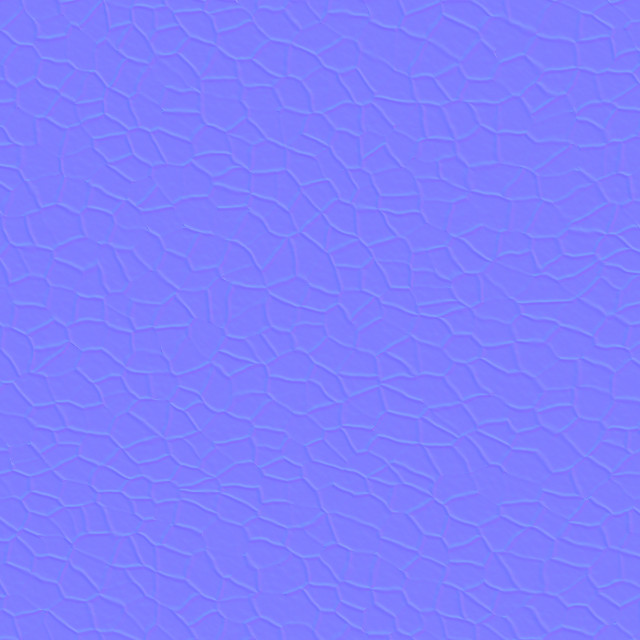
Give the GLSL for this texture map, as a Shadertoy shader.

```glsl
float hash(vec2 p) {
    return fract(sin(dot(p, vec2(127.1, 311.7))) * 43758.5453);
}

vec2 hash2(vec2 p) {
    return vec2(hash(p), hash(p + 57.3));
}

float noise(vec2 p) {
    vec2 i = floor(p), f = fract(p);
    f = f * f * f * (f * (f * 6.0 - 15.0) + 10.0);
    return mix(mix(hash(i), hash(i + vec2(1, 0)), f.x),
               mix(hash(i + vec2(0, 1)), hash(i + vec2(1, 1)), f.x), f.y);
}

vec2 noise2(vec2 p) {
    return vec2(noise(p), noise(p + 31.7)) - 0.5;
}

vec2 rotate(vec2 p, float a) {
    return vec2(cos(a) * p.x - sin(a) * p.y, sin(a) * p.x + cos(a) * p.y);
}

// Depth of the creases between irregular cells; each border has its own strength
float creases(vec2 p) {
    vec2 base = floor(p), nearCell = base, toNear = vec2(0);
    float best = 1e3;
    for (int y = -1; y <= 1; y++)
    for (int x = -1; x <= 1; x++) {
        vec2 cell = base + vec2(x, y);
        vec2 r = cell + 0.04 + 0.92 * hash2(cell) - p;
        float d = dot(r, r);
        if (d < best) { best = d; toNear = r; nearCell = cell; }
    }
    float depth = 0.0;
    for (int y = -2; y <= 2; y++)
    for (int x = -2; x <= 2; x++) {
        if (x == 0 && y == 0) continue;
        vec2 cell = nearCell + vec2(x, y);
        vec2 r = cell + 0.04 + 0.92 * hash2(cell) - p;
        vec2 across = normalize(r - toNear);
        float d = dot(0.5 * (r + toNear), across) / 0.083;
        float strength = 0.15 + 0.85 * smoothstep(0.0, 0.45, hash(nearCell + cell + 9.1));
        strength *= mix(0.7, 1.0, abs(across.y));
        depth = max(depth, strength * exp(-d * d));
    }
    return depth;
}

// Leather surface: bent, tilted creases over a faint grain
float height(vec2 p) {
    vec2 q = p + 0.06 * noise2(p * 3.0) + 0.013 * noise2(p * 15.0)
               + 0.006 * noise2(p * 47.0);
    q = rotate(q, 0.36) * vec2(20.0, 25.0);
    vec2 g = rotate(p, 0.6);
    float grain = noise(g * vec2(85.0, 125.0)) + 0.5 * noise(rotate(g, 0.9) * 190.0);
    return -0.00085 * creases(q) + 0.0002 * grain;
}

void mainImage(out vec4 fragColor, in vec2 fragCoord) {
    vec2 p = fragCoord / iResolution.y;

    // Slope by central differences
    vec2 e = vec2(0.0011, 0.0);
    vec2 slope = vec2(height(p + e.xy) - height(p - e.xy),
                      height(p + e.yx) - height(p - e.yx)) / (2.0 * e.x);
    slope = clamp(slope, -0.22, 0.22);

    // Crisp lit walls, softer shaded walls
    slope.y *= slope.y > 0.0 ? 1.0 : 0.55;
    slope.x *= 0.65;

    vec3 normal = vec3(slope, sqrt(1.0 - dot(slope, slope)));
    fragColor = vec4(normal * 0.5 + vec3(0.5, 0.492, 0.5), 1.0);
}
```
